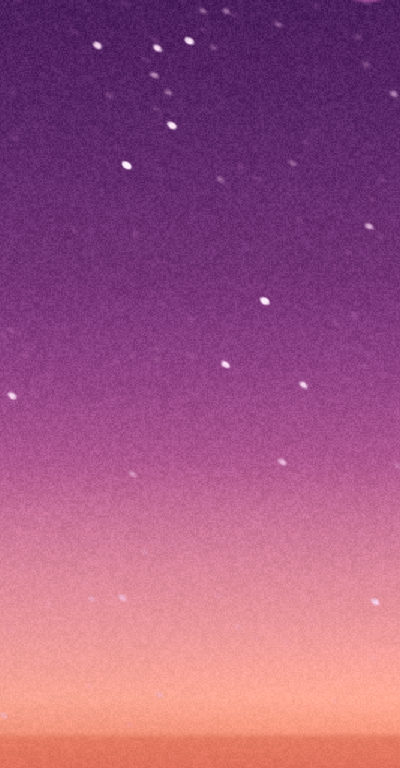
Write a Shadertoy shader that draws this background.

```glsl
// Grainy dusk sky: violet to peach gradient, tilted scattered stars and an orange horizon.
#define STAR_COUNT 88
#define STAR_SIZE 0.0062
#define STAR_TILT 0.55
#define STAR_FALLOFF 1.35
#define GRAIN_CELLS 512.0
#define GRAIN_AMOUNT 0.085
#define HORIZON 0.043

float hash(vec2 p) {
    vec3 q = fract(vec3(p.xyx) * 0.1031);
    q += dot(q, q.yzx + 33.33);
    return fract((q.x + q.y) * q.z);
}

float valueNoise(vec2 p) {
    vec2 cell = floor(p), f = fract(p);
    f = f * f * (3.0 - 2.0 * f);
    float low = mix(hash(cell), hash(cell + vec2(1, 0)), f.x);
    float high = mix(hash(cell + vec2(0, 1)), hash(cell + 1.0), f.x);
    return mix(low, high, f.y);
}

// Moves the colour towards the next stop between two depths.
void addStop(inout vec3 color, vec3 next, float from, float to, float depth) {
    color = mix(color, next, clamp((depth - from) / (to - from), 0.0, 1.0));
}

// Depth runs from 0 at the zenith to 1 at the bottom edge.
vec3 skyColor(float depth) {
    vec3 color = vec3(0.30, 0.12, 0.37);
    addStop(color, vec3(0.37, 0.16, 0.42), 0.00, 0.18, depth);
    addStop(color, vec3(0.46, 0.20, 0.47), 0.18, 0.36, depth);
    addStop(color, vec3(0.57, 0.26, 0.53), 0.36, 0.48, depth);
    addStop(color, vec3(0.69, 0.34, 0.57), 0.48, 0.60, depth);
    addStop(color, vec3(0.79, 0.44, 0.60), 0.60, 0.67, depth);
    addStop(color, vec3(0.87, 0.53, 0.61), 0.67, 0.75, depth);
    addStop(color, vec3(0.93, 0.60, 0.60), 0.75, 0.84, depth);
    addStop(color, vec3(0.97, 0.64, 0.57), 0.84, 0.91, depth);
    addStop(color, vec3(0.95, 0.58, 0.49), 0.91, 0.95, depth);
    return color;
}

// Soft-edged ellipse, lengthened along its local x axis.
float ellipse(vec2 p, vec2 radii, float softness) {
    float d = (length(p / radii) - 1.0) * min(radii.x, radii.y);
    return 1.0 - smoothstep(-softness, softness, d);
}

void mainImage(out vec4 fragColor, in vec2 fragCoord) {
    vec2 p = fragCoord / iResolution.y;
    float width = iResolution.x / iResolution.y;
    float pixel = 1.0 / iResolution.y;
    float across = p.x / width;

    // Sky with a warm glow low on the right
    vec3 color = skyColor(1.0 - p.y);
    vec2 glowOffset = (vec2(across, p.y) - vec2(0.95, 0.10)) / vec2(0.55, 0.08);
    color += vec3(0.035, 0.025, 0.015) * exp(-dot(glowOffset, glowOffset));

    // Orange band below the horizon
    vec3 ground = mix(vec3(0.88, 0.44, 0.36), vec3(0.90, 0.49, 0.39), p.y / HORIZON);
    color = mix(ground, color, smoothstep(HORIZON - 0.006, HORIZON + 0.006, p.y));

    // Stars: a few bright ovals among many faint smudges
    float c = cos(STAR_TILT), s = sin(STAR_TILT);
    mat2 tilt = mat2(c, s, -s, c);
    for (int i = 0; i < STAR_COUNT; i++) {
        float id = float(i) + 1.0;
        float drop = pow(hash(vec2(id, 7.3)), STAR_FALLOFF);
        vec2 center = vec2(hash(vec2(id, 2.1)) * width, 1.0 - 0.95 * drop);
        float power = pow(hash(vec2(id, 13.7)), 5.0);
        float radius = STAR_SIZE * mix(0.55, 1.0, power);
        vec2 local = tilt * (p - center);
        float ragged = 0.75 + 0.5 * valueNoise(p * GRAIN_CELLS * 0.5);
        vec2 radii = radius * vec2(1.15, 0.75) * mix(ragged, 1.0, power);
        float softness = mix(0.0026, 0.0008, power) + 0.5 * pixel;
        float opacity = mix(0.16, 1.0, smoothstep(0.0, 0.55, power));
        vec3 tint = mix(vec3(0.90, 0.55, 0.80), vec3(1.0, 0.96, 1.0), sqrt(power));
        color = mix(color, tint, opacity * ellipse(local, radii, softness));
    }

    // Pink wisp cut by the top edge
    float wisp = ellipse(p - vec2(0.92 * width, 1.0), vec2(0.016, 0.003), 0.002);
    color = mix(color, vec3(0.72, 0.36, 0.68), 0.7 * wisp);

    // Film grain, finer speckle over softer clumps
    float speckle = hash(floor(p * GRAIN_CELLS)) - 0.5;
    float clumps = valueNoise(p * GRAIN_CELLS * 0.4 + 31.0) - 0.5;
    float strength = GRAIN_AMOUNT * mix(0.6, 1.0, smoothstep(0.1, 0.45, p.y));
    color += strength * (speckle + 0.5 * clumps) * vec3(1.0, 0.85, 0.95);

    fragColor = vec4(clamp(color, 0.0, 1.0), 1.0);
}
```
